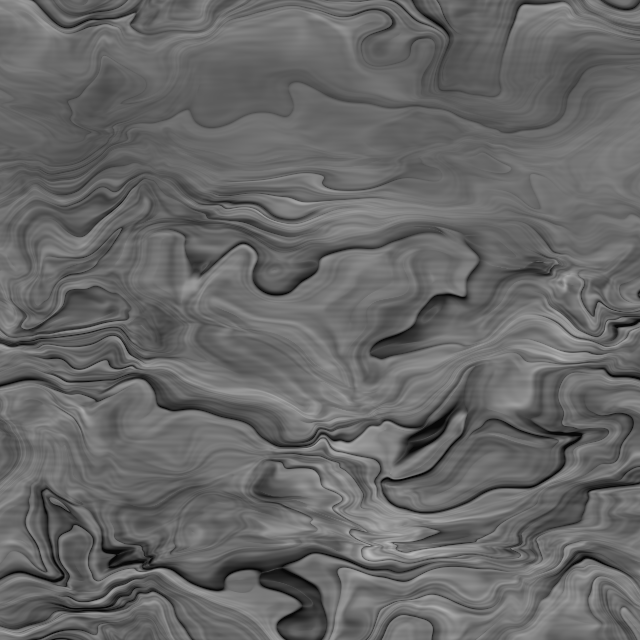
Give the GLSL for this texture, as a WebGL 1 fragment shader.

```glsl
precision highp float;
uniform vec2 u_resolution;

const float BASE_TONE = 0.43;
const float SHEETS = 6.0;           // stacked folds over the canvas height
const float FOLDING = 1.8;          // how far folds bulge and close on themselves
const float BROAD_WARP = 0.19;
const float FINE_WARP = 0.06;
const float WRINKLE_WARP = 0.013;
const float CREVICE_DARK = 0.42;
const float SHADOW_WIDTH = 0.016;
const float LIP_LIGHT = 0.20;
const float LIP_WIDTH = 0.011;
const float BAND_CONTRAST = 0.16;
const float GRAIN_CONTRAST = 0.16;
const float FIBRE_CONTRAST = 0.06;
const float CLOUD_CONTRAST = 0.10;
const float EPS = 0.001;

vec2 randomDirection(vec2 cell) {
  float angle = 6.2832 * fract(sin(dot(cell, vec2(127.1, 311.7))) * 43758.545);
  return vec2(cos(angle), sin(angle));
}

// Gradient noise, roughly -0.7 to 0.7
float noise(vec2 p) {
  vec2 i = floor(p);
  vec2 f = p - i;
  vec2 u = f * f * f * (f * (f * 6.0 - 15.0) + 10.0);
  vec2 e = vec2(1.0, 0.0);
  float low = mix(dot(randomDirection(i), f),
                  dot(randomDirection(i + e), f - e), u.x);
  float high = mix(dot(randomDirection(i + e.yx), f - e.yx),
                   dot(randomDirection(i + 1.0), f - 1.0), u.x);
  return mix(low, high, u.y);
}

float fbm(vec2 p) {
  float sum = 0.0;
  float weight = 1.0;
  for (int i = 0; i < 3; i++) {
    sum += weight * noise(p);
    p = p * 2.07 + 11.3;
    weight *= 0.38;
  }
  return sum;
}

// Warped position in xy, sheet height in z
vec3 foldField(vec2 p) {
  vec2 a = p * vec2(2.5, 4.0);
  vec2 q = p + BROAD_WARP * vec2(fbm(a + 3.7), 0.85 * fbm(a + 41.2));
  vec2 b = q * vec2(7.0, 10.0);
  q += FINE_WARP * vec2(noise(b + 8.1), 0.8 * noise(b + 67.4));
  vec2 c = q * vec2(19.0, 30.0);
  q += WRINKLE_WARP * vec2(1.6 * noise(c + 31.6), noise(c + 12.9));
  return vec3(q, SHEETS * q.y + FOLDING * fbm(q * vec2(2.2, 4.4) + 23.0));
}

// Overhang: soft shadow above each crevice, bright lip below it
float crease(float height, float slope, float size) {
  float f = fract(height);
  float above = f / slope;
  float below = (1.0 - f) / slope;
  float shadow = 0.5 * exp(-above / (SHADOW_WIDTH * size))
               + 0.5 * exp(-above / (0.22 * SHADOW_WIDTH * size));
  float edge = exp(-below / (0.14 * SHADOW_WIDTH * size));
  float lip = exp(-below / (LIP_WIDTH * size)) * smoothstep(0.0, 0.3, f)
            * smoothstep(0.0, 0.4 * LIP_WIDTH * size, below);
  return LIP_LIGHT * lip - CREVICE_DARK * max(shadow, edge);
}

// Streak along the sheets, faded where it is finer than a pixel
float streak(vec3 field, float slope, vec2 frequency) {
  float pixelSpan = frequency.y * slope / u_resolution.y;
  return noise(vec2(field.x, field.z) * frequency + 5.3)
       / (1.0 + pixelSpan * pixelSpan);
}

void main() {
  vec2 uv = gl_FragCoord.xy / u_resolution;
  vec3 field = foldField(uv);
  vec2 gradient = vec2(foldField(uv + vec2(EPS, 0.0)).z,
                       foldField(uv + vec2(0.0, EPS)).z) - field.z;
  gradient /= EPS;
  float steepness = length(gradient);
  float slope = max(steepness, 3.5);
  float facing = gradient.y / max(steepness, 0.5);

  // Smooth, hazy zone in the upper part
  float zone = uv.y + 0.16 * noise(uv * vec2(3.0, 4.0) + 71.0);
  float calm = smoothstep(0.62, 0.76, zone) * (1.0 - smoothstep(0.90, 0.97, uv.y));
  float activity = 1.0 - 0.72 * calm;

  // Main crevices and smaller folds between them
  float depth = smoothstep(-0.28, 0.15, noise(field.xy * vec2(3.0, 5.0) + 15.0));
  depth *= mix(0.45, 1.0, abs(facing));
  float busy = smoothstep(-0.08, 0.30, noise(field.xy * vec2(4.0, 5.0) + 52.0));
  float creases = depth * crease(field.z, slope, 1.0)
                + 0.6 * busy * crease(field.z * 3.0 + 0.4, slope * 3.0, 0.45);

  // Bands, fine grain, level fibres and broad clouds
  float bands = streak(field, slope, vec2(3.5, 3.2));
  float grain = streak(field, slope, vec2(9.0, 9.0))
              + 0.8 * streak(field, slope, vec2(16.0, 21.0));
  float fibres = noise(uv * vec2(13.0, 125.0) + 2.0 * field.xy)
               + noise(field.xy * vec2(30.0, 105.0) + 19.0);
  float clouds = fbm(uv * vec2(2.4, 5.0) + 90.0);

  float tone = BASE_TONE + 0.03 * facing * activity;
  tone += activity * creases;
  tone += BAND_CONTRAST * mix(1.0, 0.6, calm) * bands;
  tone += GRAIN_CONTRAST * mix(1.0, 0.35, calm) * grain * (0.7 + 0.6 * busy);
  tone += FIBRE_CONTRAST * mix(1.0, 0.4, calm) * fibres;
  tone += CLOUD_CONTRAST * clouds - 0.03 * calm;
  gl_FragColor = vec4(vec3(clamp(tone, 0.03, 0.75)), 1.0);
}
```
